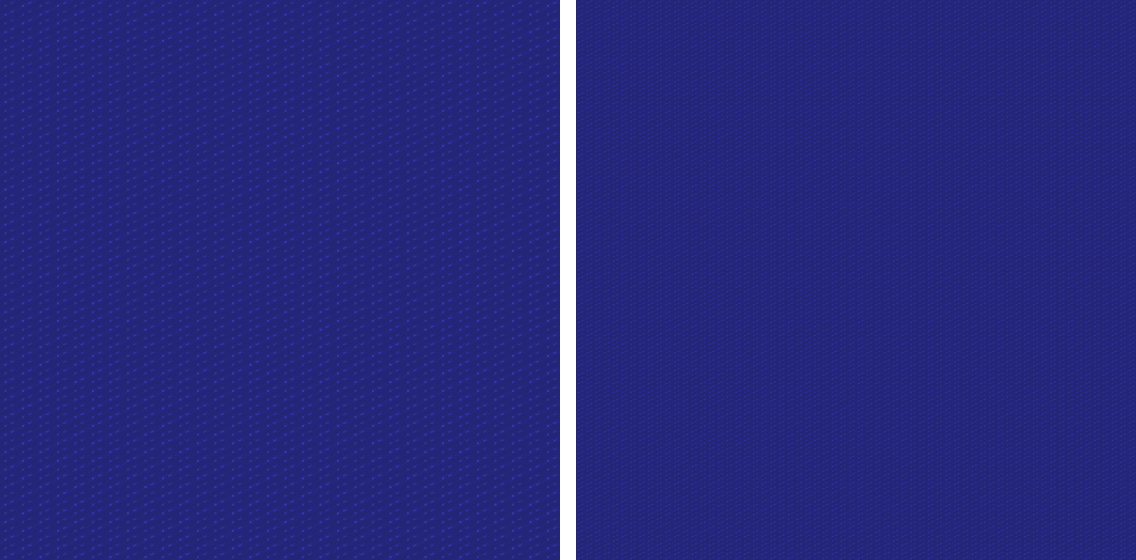
Left: one tile. Right: repeated 2 by 2.
Reproduce this texture procedurally as a WebGL 1 fragment shader.

```glsl
precision highp float;
uniform vec2 u_resolution;

#define REPEATS vec2(32.0, 64.0)
#define CELL_SIZE vec2(16.0, 8.0)
#define BASE_COLOR vec3(0.136, 0.143, 0.458)
#define THREAD_COLOR vec3(0.215, 0.225, 0.76)
#define RIB_GLOW 0.07
#define FLECK_COUNT 8
#define FLECK_STRENGTH 0.34
#define DOT_RADIUS 1.05
#define DASH_RADIUS 0.7
#define SOFTNESS 0.65
#define ODD_FADE 0.74
#define WEAR 0.14

float hash(vec2 p) {
  return fract(sin(dot(p, vec2(127.1, 311.7))) * 43758.5453);
}

// Shortest offset between two points of a repeating cell
vec2 wrapOffset(vec2 offset) {
  return mod(offset + 0.5 * CELL_SIZE, CELL_SIZE) - 0.5 * CELL_SIZE;
}

// Distance to a segment
float segment(vec2 p, vec2 a, vec2 b) {
  vec2 along = b - a;
  float t = clamp(dot(p - a, along) / dot(along, along), 0.0, 1.0);
  return length(p - a - along * t);
}

float softDisc(float dist, float radius, float blur) {
  return 1.0 - smoothstep(radius - blur, radius + blur, dist);
}

// One stitch: a bright dot and a short tilted dash
float stitch(vec2 p, float blur) {
  float dotLight = softDisc(length(p - vec2(-3.0, -1.4)), DOT_RADIUS, blur);
  float dash = segment(p, vec2(2.2, 0.9), vec2(4.2, 1.7));
  return max(dotLight, 0.8 * softDisc(dash, DASH_RADIUS, blur));
}

// Faint flecks scattered loosely along the diagonal
float flecks(vec2 p, float blur) {
  float light = 0.0;
  for (int i = 0; i < FLECK_COUNT; i++) {
    float n = float(i);
    float x = CELL_SIZE.x * ((n + 0.5) / float(FLECK_COUNT) - 0.5);
    float y = 0.45 * x + 3.6 * (hash(vec2(n, 2.0)) - 0.5);
    float radius = mix(0.6, 1.0, hash(vec2(n, 5.0)));
    float strength = FLECK_STRENGTH * mix(0.45, 1.25, hash(vec2(n, 9.0)));
    vec2 offset = wrapOffset(p - vec2(x, y)) * vec2(0.8, 1.0);
    light = max(light, strength * softDisc(length(offset), radius, blur));
  }
  return light;
}

void main() {
  vec2 grid = gl_FragCoord.xy / u_resolution * REPEATS;
  vec2 id = mod(floor(grid), REPEATS);
  vec2 local = (fract(grid) - 0.5) * CELL_SIZE;
  float pixel = REPEATS.x * CELL_SIZE.x / min(u_resolution.x, u_resolution.y);
  float blur = max(SOFTNESS, 0.6 * pixel);

  // Soft diagonal ribs, one on every second diagonal of cells
  float rib = 0.5 + 0.5 * cos(3.14159265 * (grid.y - grid.x));
  float light = RIB_GLOW * rib;

  // Stitches fade on the odd diagonals and wear a little by cell
  float odd = mod(id.x + id.y, 2.0);
  float fade = mix(1.0, ODD_FADE, odd) * (1.0 - WEAR * hash(id));
  light = max(light, fade * stitch(local, blur));
  light = max(light, mix(ODD_FADE, 1.0, rib) * flecks(local, blur));

  gl_FragColor = vec4(mix(BASE_COLOR, THREAD_COLOR, light), 1.0);
}
```
